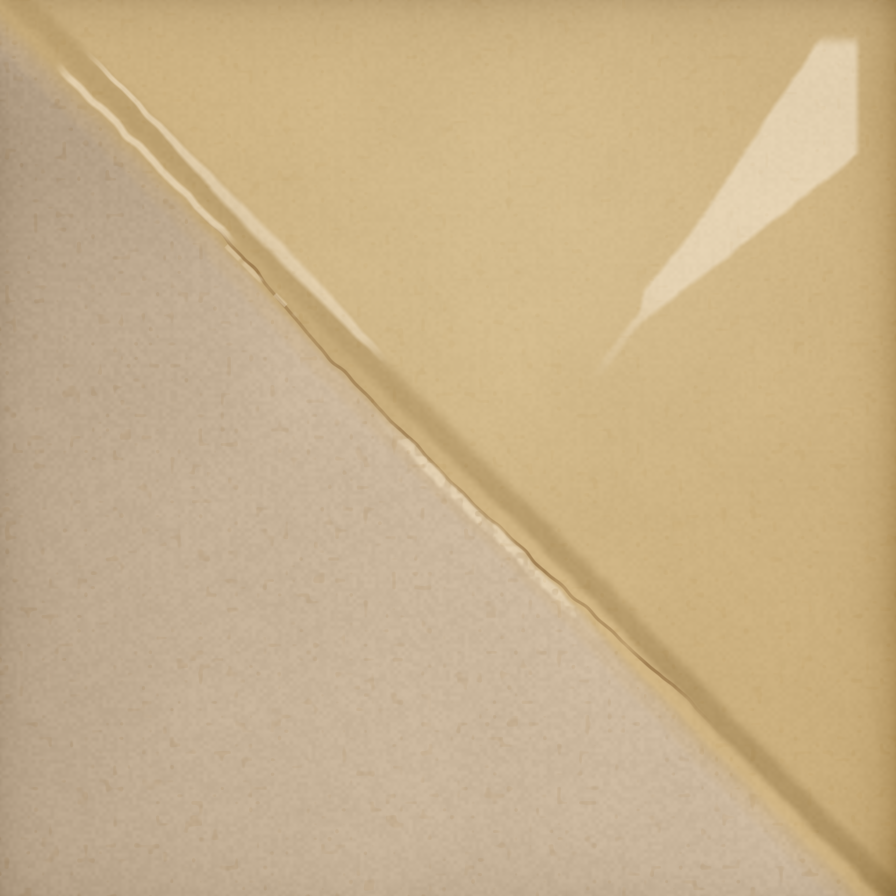
Give the GLSL for this texture, as a WebGL 1 fragment shader.

```glsl
precision highp float;
// Ceramic tile split diagonally: matte clay below, glossy honey glaze above.
uniform vec2 u_resolution;

float hash(vec2 p) {
  return fract(sin(dot(p, vec2(127.1, 311.7))) * 43758.5453);
}

float noise(vec2 p) {
  vec2 i = floor(p), f = fract(p);
  f = f * f * (3.0 - 2.0 * f);
  return mix(mix(hash(i), hash(i + vec2(1.0, 0.0)), f.x),
             mix(hash(i + vec2(0.0, 1.0)), hash(i + 1.0), f.x), f.y);
}

float fbm(vec2 p) {
  float sum = 0.0, amp = 0.5;
  for (int i = 0; i < 4; i++) {
    sum += amp * noise(p);
    p = p * 2.03 + 17.3;
    amp *= 0.5;
  }
  return sum;
}

// 1 between lo and hi, with soft ends
float window(float lo, float hi, float soft, float x) {
  return smoothstep(lo - soft, lo + soft, x) * (1.0 - smoothstep(hi - soft, hi + soft, x));
}

// Soft line of half width w around zero
float streak(float d, float w) {
  return 1.0 - smoothstep(w * 0.4, w * 1.4, abs(d));
}

vec3 matteClay(vec2 p, float d) {
  vec3 c = mix(vec3(0.73, 0.65, 0.55), vec3(0.785, 0.707, 0.605), smoothstep(-0.05, 0.42, p.x));
  c += 0.03 * exp(d * 14.0) * smoothstep(0.1, 0.4, p.x);
  c -= 0.035 * smoothstep(0.55, 0.9, p.y);
  c -= 0.05 * exp(-p.x * 45.0) + 0.03 * exp(-p.y * 28.0);
  return c;
}

vec3 honeyGlaze(vec2 p) {
  vec3 c = mix(vec3(0.795, 0.685, 0.49), vec3(0.83, 0.735, 0.555),
               exp(-dot(p - vec2(0.56, 0.72), p - vec2(0.56, 0.72)) * 7.0));
  c = mix(c, vec3(0.80, 0.70, 0.52), 0.5 * smoothstep(0.85, 1.0, p.y));
  c -= vec3(0.10, 0.11, 0.12) * exp((p.x - 1.0) * 45.0);
  c -= vec3(0.07, 0.07, 0.06) * exp((p.y - 1.0) * 50.0);
  return c;
}

// Window reflection: a wedge widening from its tip toward the upper right
float wedgeGlow(vec2 p) {
  vec2 q = p - vec2(0.664, 0.581);
  float s = dot(q, vec2(0.613, 0.79));
  float n = dot(q, vec2(0.79, -0.613)) + 0.006 * (fbm(p * 38.0) - 0.5);
  float lo = -mix(0.004, 0.014, smoothstep(0.08, 0.11, s)) - 0.07 * max(s - 0.2, 0.0);
  float hi = 0.005 + 0.257 * max(s - 0.08, 0.0);
  float shape = window(lo, hi, 0.004, n) * smoothstep(-0.01, 0.03, s);
  shape *= 1.0 - smoothstep(0.952, 0.962, p.x);
  shape *= 1.0 - smoothstep(0.945, 0.965, p.y);
  return shape * mix(0.35, 0.9, smoothstep(0.03, 0.13, s));
}

void main() {
  vec2 p = gl_FragCoord.xy / u_resolution;
  float along = (p.x - p.y + 1.0) * 0.5;
  float sum = p.x + p.y;
  float wobble = noise(vec2(along * 75.0, 3.0)) - 0.5;

  // Signed distance from the glaze edge
  float edge = 0.962 + 0.012 * (1.0 - smoothstep(0.22, 0.38, along))
             - 0.010 * smoothstep(0.65, 0.85, along);
  float d = (sum - edge + 0.004 * wobble) * 0.7071;

  vec3 glaze = honeyGlaze(p);

  // Rolled glaze rim, shaded on its upper flank
  float rim = window(-0.01, 0.046, 0.012, d);
  glaze = mix(glaze, vec3(0.755, 0.645, 0.45), 0.72 * rim);
  float flank = streak(d - 0.033, 0.014);
  glaze -= vec3(0.065, 0.065, 0.06) * flank * (0.5 + 0.5 * smoothstep(0.3, 0.95, along));
  glaze += 0.055 * streak(d - 0.012, 0.011) * smoothstep(0.3, 0.65, along);

  float edgeSoft = mix(0.013, 0.006, window(0.2, 0.75, 0.12, along));
  vec3 col = mix(matteClay(p, d), glaze, smoothstep(-edgeSoft, edgeSoft, d));
  col = mix(col, vec3(0.79, 0.68, 0.50), 0.3 * streak(d + 0.008, 0.012));

  // Hairline crack along the rim
  float crackLine = 0.968 + 0.019 * (1.0 - smoothstep(0.25, 0.38, along))
                  + 0.019 * smoothstep(0.56, 0.8, along);
  float crack = streak(sum - crackLine + 0.006 * wobble, 0.0028);
  crack *= window(0.24, 0.78, 0.05, along) * (0.4 + 0.6 * noise(vec2(along * 45.0, 9.0)));
  col = mix(col, vec3(0.54, 0.40, 0.23), 0.65 * crack);

  // Long reflections on the rim and the broken pale fringe
  float upperWidth = 0.004 + 0.008 * window(0.20, 0.38, 0.09, along);
  float upper = streak(sum - 1.039 + 0.035 * max(along - 0.08, 0.0) + 0.003 * wobble, upperWidth)
              * window(0.09, 0.405, 0.02, along);
  float lower = streak(sum - 0.991 + 0.005 * wobble, 0.006) * window(0.075, 0.26, 0.012, along);
  float dashes = streak(sum - 0.978, 0.004) * window(0.26, 0.34, 0.01, along)
               * smoothstep(0.45, 0.65, noise(vec2(along * 150.0, 5.0)));
  float fringe = streak(sum - 0.958 + 0.006 * wobble, 0.009) * window(0.46, 0.67, 0.03, along)
               * (0.4 + 0.6 * smoothstep(0.25, 0.65, noise(p * 150.0)));
  vec3 shine = vec3(0.91, 0.84, 0.72);
  col = mix(col, shine, 0.75 * upper);
  col = mix(col, shine, 0.8 * max(lower, max(0.6 * dashes, fringe)));
  col = mix(col, vec3(0.90, 0.83, 0.71), wedgeGlow(p));

  // Mottling, fine grain and sparse brown specks
  float matte = 1.0 - smoothstep(-0.01, 0.01, d);
  col += 0.03 * (fbm(p * 9.0) - 0.47);
  col += (0.02 + 0.015 * matte) * (noise(p * 240.0) - 0.5);
  float speck = smoothstep(0.78, 0.95, noise(p * 125.0 + 40.0));
  col -= vec3(0.02, 0.03, 0.045) * speck * (0.5 + 0.5 * matte);

  // Rounded tile corners
  col -= 0.10 * exp(-length(p - vec2(1.0, 0.0)) * 28.0);
  col += 0.06 * exp(-length(p - vec2(0.0, 0.94)) * 35.0);
  gl_FragColor = vec4(clamp(col, 0.0, 1.0), 1.0);
}
```
